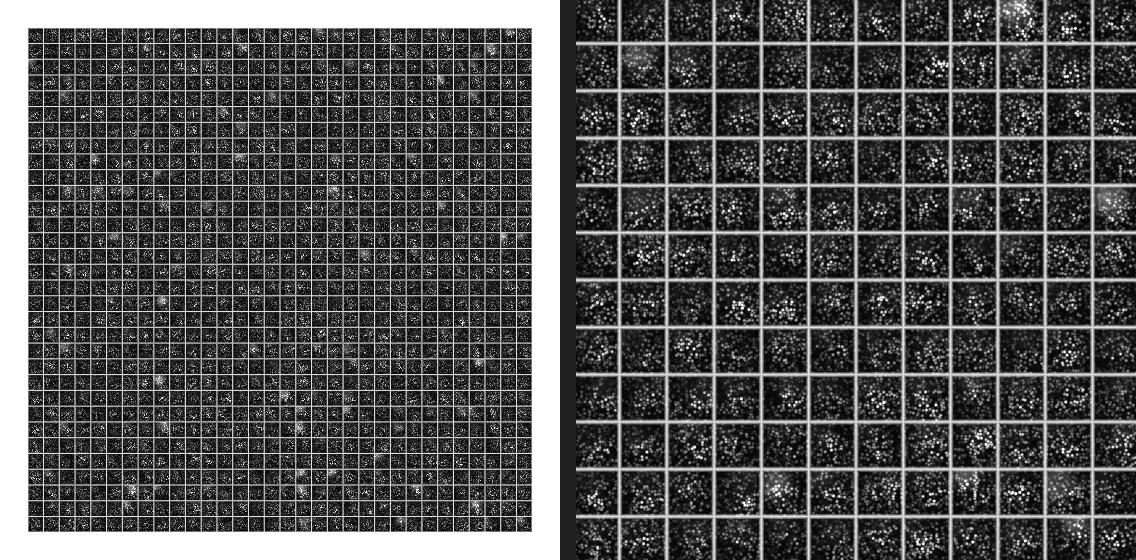
Left, the full canvas; right, a detail of the centre.
A three.js fragment shader for this pattern:

```glsl
// A 32 by 32 contact sheet of dark, speckled squares parted by thin white lines in a white margin.
#define CELLS 32.0
#define MARGIN 0.0495
#define LINE_WIDTH 0.0017
#define SOFTNESS 0.00195
#define GRAINS 18.0
#define GRAIN_RADIUS 0.95
#define BLACK_LEVEL 0.025
#define SPECKLE_GAIN 1.15
#define HAZE_GAIN 0.75

varying vec2 vUv;

float hash(vec2 p) {
  vec3 q = fract(vec3(p.xyx) * 0.1031);
  q += dot(q, q.yzx + 33.33);
  return fract((q.x + q.y) * q.z);
}

vec2 hash2(vec2 p) {
  return vec2(hash(p + 17.3), hash(p + 91.7));
}

// Softened inside of an edge at signed distance d, in canvas units
float coverage(float d) {
  return clamp(0.5 - d / SOFTNESS, 0.0, 1.0);
}

// Thin line at distance d from its centre
float stroke(float d) {
  float halfWidth = 0.5 * LINE_WIDTH;
  return coverage(d - halfWidth) - coverage(d + halfWidth);
}

// Cellular noise: one jittered grain of random brightness per square
float speckle(vec2 p) {
  vec2 base = floor(p);
  float light = 0.0;
  for (int y = -1; y <= 1; y++) {
    for (int x = -1; x <= 1; x++) {
      vec2 site = base + vec2(float(x), float(y));
      vec2 grain = site + 0.15 + 0.7 * hash2(site);
      float u = hash(site + 5.1);
      float falloff = 1.0 - smoothstep(0.1, GRAIN_RADIUS, distance(p, grain));
      light = max(light, u * u * u * falloff);
    }
  }
  return light;
}

// Layered sines, shifted for each square
float cloud(vec2 p, vec2 phase) {
  vec2 a = phase * 6.2832;
  float s = sin(p.x * 7.0 + p.y * 3.0 + a.x) + sin(p.y * 8.0 - p.x * 4.0 + a.y);
  s += 0.6 * sin(p.x * 13.0 + p.y * 11.0 + a.x + 2.0 * a.y);
  return clamp(0.5 + 0.27 * s, 0.0, 1.0);
}

float squareTone(vec2 sheet) {
  vec2 id = floor(sheet);
  vec2 p = fract(sheet);
  vec2 shift = hash2(id + 211.0);
  float patches = cloud(p, hash2(id + 307.0));
  float grains = speckle(sheet * GRAINS);

  // Bright grains gather in an off-centre blob
  vec2 fromBlob = (p - vec2(0.54, 0.44) - 0.22 * (shift - 0.5)) * vec2(1.0, 1.15);
  float blob = exp(-7.0 * dot(fromBlob, fromBlob)) * mix(0.45, 1.15, patches);
  float strength = mix(0.75, 1.25, hash(id + 401.0));
  float tone = grains * (0.22 + blob) * strength * SPECKLE_GAIN;

  // Faint haze to the upper left, strong in a few squares
  vec2 hazeCentre = vec2(0.05, 0.7) + shift * vec2(0.6, 0.25);
  float haze = 1.0 - smoothstep(0.05, 0.55, distance(p, hazeCentre));
  float hazeStrength = 0.12 + pow(hash(id + 503.0), 16.0);
  tone += haze * hazeStrength * HAZE_GAIN * (0.35 + 0.4 * patches + 0.5 * grains);

  return BLACK_LEVEL + tone;
}

void main() {
  // Sheet coordinates count whole squares
  float pitch = (1.0 - 2.0 * MARGIN) / CELLS;
  vec2 sheet = (vUv - MARGIN) / pitch;
  float tone = min(squareTone(sheet), 1.0);

  // Separating lines
  vec2 toLine = (0.5 - abs(fract(sheet) - 0.5)) * pitch;
  tone = mix(tone, 1.0, max(stroke(toLine.x), stroke(toLine.y)));

  // White margin
  vec2 fromCentre = abs(vUv - 0.5);
  float border = max(fromCentre.x, fromCentre.y) - (0.5 - MARGIN);
  tone = mix(1.0, tone, coverage(border + 0.5 * LINE_WIDTH));

  gl_FragColor = vec4(vec3(tone), 1.0);
}
```
